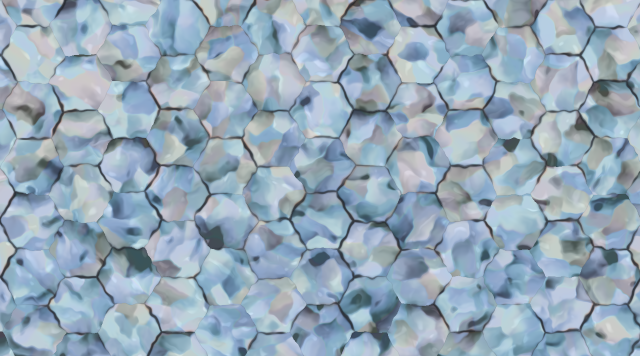
Write a Shadertoy shader that draws this pattern.

```glsl
// Mosaic of flat-topped hexagonal mother-of-pearl tiles with ragged dark seams.

#define PITCH 0.1562              // tile height, as a share of canvas height
#define ORIGIN vec2(0.634, 0.847) // centre of one tile
#define SEAM 0.013                // half width of a seam, in tiles
#define RAGGED 0.05               // raggedness of tile edges
#define FACETS 2.5                // pearl facets per tile height
#define SHARPNESS 19.0            // crispness of facet borders
#define DARK vec3(0.24, 0.31, 0.36)
#define SLATE vec3(0.40, 0.52, 0.62)
#define BLUE vec3(0.55, 0.67, 0.78)
#define PALE vec3(0.73, 0.81, 0.87)
#define SAMPLES 2                 // antialiasing grid per axis

const float TAU = 6.2832;

vec3 hash3(vec2 p) {
    vec3 q = fract(vec3(p.xyx) * vec3(0.1031, 0.1030, 0.0973));
    q += dot(q, q.yxz + 33.33);
    return fract((q.xxy + q.yzz) * q.zyx);
}

float noise(vec2 p) {
    vec2 i = floor(p), f = fract(p);
    f = f * f * (3.0 - 2.0 * f);
    float low = mix(hash3(i).x, hash3(i + vec2(1, 0)).x, f.x);
    float high = mix(hash3(i + vec2(0, 1)).x, hash3(i + vec2(1, 1)).x, f.x);
    return mix(low, high, f.y);
}

vec2 noise2(vec2 p) {
    return vec2(noise(p), noise(p + 47.3)) - 0.5;
}

mat2 rotation(float a) {
    return mat2(cos(a), sin(a), -sin(a), cos(a));
}

// Offset from the nearest tile centre (xy) and that centre (zw)
vec4 hexTile(vec2 p) {
    vec2 period = vec2(1.7320508, 1.0);
    vec2 a = period * round(p / period);
    vec2 b = period * (floor(p / period) + 0.5);
    vec2 centre = distance(p, a) < distance(p, b) ? a : b;
    return vec4(p - centre, centre);
}

float hexEdgeDistance(vec2 q) {
    q = abs(q);
    return 0.5 - max(q.y, 0.8660254 * q.x + 0.5 * q.y);
}

// Softly blended facets: tone, warmth and iridescent phase
vec3 facets(vec2 p) {
    vec2 cell = floor(p);
    vec3 sum = vec3(0.0);
    float total = 0.0;
    for (int y = -1; y <= 1; y++)
    for (int x = -1; x <= 1; x++) {
        vec2 id = cell + vec2(x, y);
        vec2 d = p - id - hash3(id).xy;
        vec3 traits = hash3(id + 71.7);
        traits.x += 0.6 * dot(d, rotation(TAU * traits.z)[0]);
        float weight = exp(-SHARPNESS * length(d));
        sum += weight * traits;
        total += weight;
    }
    return sum / total;
}

vec3 nacre(vec2 q, vec3 tile, float height) {
    // Each tile is cut from its own part of the shell
    vec2 p = rotation(TAU * tile.x) * q * vec2(0.9, 1.2) + 40.0 * tile.yz + 60.0;
    p += 0.20 * noise2(p * 3.0) + 0.04 * noise2(p * 8.0);
    vec3 f = facets(p * FACETS);

    float tone = 0.60 + 0.56 * (f.x - 0.5) + 0.18 * (tile.y - 0.5);
    tone += 0.20 * (noise(p * 5.0) - 0.5) + 0.09 * (noise(p * 14.0) - 0.5);
    tone -= 0.42 * smoothstep(0.72, 0.95, noise(p * 3.6 + 19.0));
    // Some tiles sit low, shaded below their upper edge
    tone -= 0.42 * smoothstep(0.5, 0.9, tile.z) * smoothstep(0.15, 0.5, q.y);
    tone += 0.10 * (height - 0.5);

    vec3 col = mix(DARK, SLATE, smoothstep(0.0, 0.25, tone));
    col = mix(col, BLUE, smoothstep(0.2, 0.48, tone));
    col = mix(col, PALE, smoothstep(0.48, 0.84, tone));

    // Cream and grey patches, then a faint spectral sheen
    float warmth = smoothstep(0.48, 0.9, f.y + 0.25 * (height - 0.5));
    float luma = dot(col, vec3(0.3, 0.59, 0.11));
    col = mix(col, luma * vec3(1.0, 0.99, 0.98), 0.8 * warmth);
    float phase = f.z + 0.6 * noise(p * 4.0 + 8.0);
    col += 0.02 * cos(TAU * (phase + vec3(0.0, 0.33, 0.67)));
    return col + 0.07 * smoothstep(0.75, 0.95, noise(p * 7.0 + 31.0));
}

vec3 mosaic(vec2 uv) {
    vec2 p = (uv - ORIGIN) / PITCH;
    vec4 hex = hexTile(p + RAGGED * noise2(p * 9.0 + 90.0) + 0.06 * noise2(p * 2.5 + 50.0));
    float edge = hexEdgeDistance(hex.xy);
    vec3 tile = hash3(round(hex.zw * vec2(1.1547005, 2.0)) + 130.0);
    vec3 col = nacre(hex.xy, tile, uv.y);

    // Seams fade in and out, with a rusty fringe where they are worn
    float wear = smoothstep(0.3, 0.8, 0.7 * noise(p * 2.3 + 110.0) + 0.3 * noise(p * 8.0 + 140.0));
    float rust = smoothstep(0.5, 0.75, noise(p * 3.1 + 160.0));
    float fringe = 1.0 - smoothstep(SEAM, 4.0 * SEAM, edge);
    col *= mix(vec3(1.0), mix(vec3(0.76, 0.8, 0.84), vec3(0.95, 0.75, 0.66), rust), fringe * wear);
    float width = SEAM * (0.5 + 1.0 * wear);
    float seam = 1.0 - smoothstep(0.4 * width, 1.8 * width, edge);
    return mix(col, vec3(0.15, 0.16, 0.18), seam * (0.08 + 0.77 * wear));
}

void mainImage(out vec4 fragColor, in vec2 fragCoord) {
    vec3 sum = vec3(0.0);
    for (int y = 0; y < SAMPLES; y++)
    for (int x = 0; x < SAMPLES; x++) {
        vec2 offset = (vec2(x, y) + 0.5) / float(SAMPLES) - 0.5;
        sum += mosaic((fragCoord + offset) / iResolution.y);
    }
    fragColor = vec4(clamp(sum / float(SAMPLES * SAMPLES), 0.0, 1.0), 1.0);
}
```
